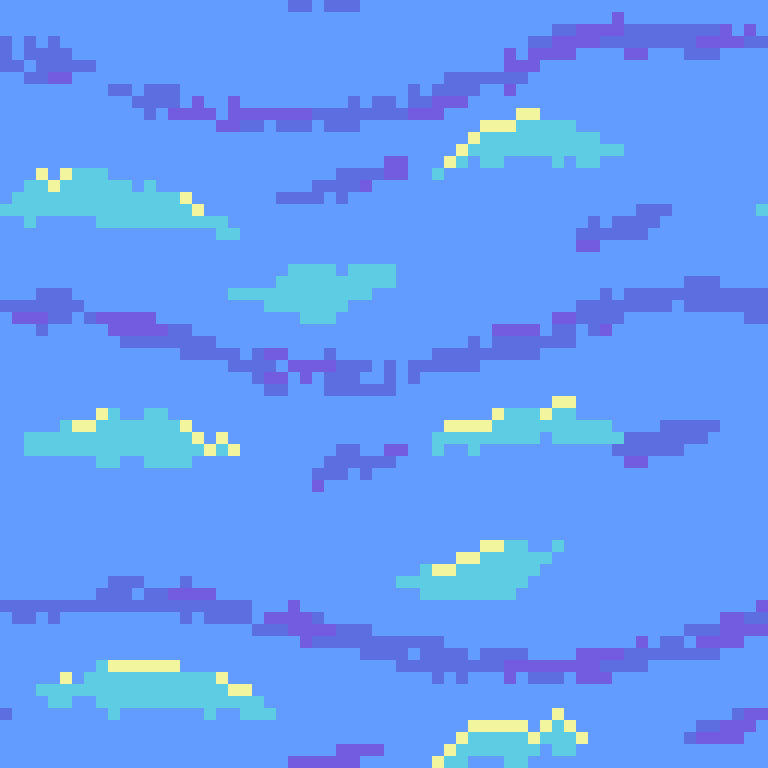
Reproduce this texture procedurally as a Shadertoy shader.

```glsl
#define CELLS 64.0
#define BANDS 3
#define SEED 7.0
#define LINE_HALF 1.12
#define LINE_HOLES 0.07
#define VIOLET_SHARE 0.24
#define GLINT_SHARE 0.6
#define RAGGED 1.1

const vec3 WATER  = vec3(0.39, 0.61, 1.00);
const vec3 INDIGO = vec3(0.36, 0.43, 0.88);
const vec3 VIOLET = vec3(0.45, 0.36, 0.88);
const vec3 FOAM   = vec3(0.37, 0.80, 0.89);
const vec3 GLINT  = vec3(0.95, 0.96, 0.62);

float hash(vec2 p) {
    vec3 q = fract(vec3(p.xyx) * 0.1031);
    q += dot(q, q.yzx + 33.33);
    return fract((q.x + q.y) * q.z);
}

// One random value per horizontal run of cells
float run(float x, float size, float id) {
    return hash(vec2(floor(mod(x, CELLS) / size), id + SEED));
}

// Row of the long swell line in a band, counted from the top
float swellRow(float x, float band) {
    float phase = x / CELLS - 0.36 - 0.08 * band * band;
    float middle = 6.0 + 20.0 * band + 1.6 * band * band;
    return middle + (3.8 - 0.5 * band) * cos(6.2832 * phase);
}

// Offset from a mark's centre on the repeating tile
vec2 tileOffset(vec2 cell, vec2 centre) {
    return mod(cell - centre + 0.5 * CELLS, CELLS) - 0.5 * CELLS;
}

// Tapered, bent and tilted brush mark: positive inside
float stroke(vec2 cell, vec2 centre, vec2 halfSize, float bend, float tilt, float id) {
    vec2 d = tileOffset(cell, centre);
    float u = d.x / halfSize.x;
    float spine = bend * u * u - tilt * u + RAGGED * (run(cell.x, 3.0, id) - 0.5);
    float width = halfSize.y * (1.0 - u * u) + RAGGED * (run(cell.x, 2.0, id + 40.0) - 0.5);
    return abs(u) > 1.0 ? -1.0 : width - abs(d.y - spine);
}

// Foam patch with bright runs along its upper edge
void paintFoam(inout vec3 color, vec2 cell, vec2 centre, vec2 halfSize,
               float bend, float tilt, float id) {
    if (stroke(cell, centre, halfSize, bend, tilt, id) <= 0.0) return;
    color = FOAM;
    bool topEdge = stroke(cell - vec2(0, 1), centre, halfSize, bend, tilt, id) <= 0.0;
    bool inner = abs(tileOffset(cell, centre).x) < 0.75 * halfSize.x;
    if (topEdge && inner && run(cell.x, 3.0, id + 80.0) < GLINT_SHARE) color = GLINT;
}

// Centre of a mark hung below the swell line of its band
vec2 below(float x, float drop, float band, float id) {
    float jitter = hash(vec2(id, SEED)) - 0.5;
    return vec2(x + 2.0 * jitter, swellRow(x, band) + drop + jitter);
}

void mainImage(out vec4 fragColor, in vec2 fragCoord) {
    vec2 cell = floor(fragCoord / iResolution.y * CELLS);
    cell.y = CELLS - 1.0 - cell.y;

    vec3 color = WATER;
    float violetRun = hash(vec2(floor((cell.x + 2.0 * cell.y) / 4.0), floor(cell.y / 2.0) + SEED));
    vec3 shade = violetRun < VIOLET_SHARE ? VIOLET : INDIGO;

    for (int i = 0; i < BANDS; i++) {
        float band = float(i);
        float id = 5.0 * band;

        // Long broken swell line
        float wobble = RAGGED * (run(cell.x, 4.0, id + 120.0) - 0.5);
        float width = LINE_HALF + 1.2 * (run(cell.x, 3.0, id + 160.0) - 0.5);
        bool onLine = abs(cell.y - swellRow(cell.x, band) - wobble) < width;
        if (onLine && hash(cell + SEED) > LINE_HOLES) color = shade;

        // Short dark dashes rising to the right
        vec2 dashSize = vec2(5.2, 1.1);
        vec2 nearDash = below(28.0, 5.5 + 2.0 * band, band, id);
        vec2 farDash = below(50.0 + 4.5 * band, 16.0 - 4.0 * band, band, id + 1.0);
        if (stroke(cell, nearDash, dashSize, -0.3, 1.5, id) > 0.0) color = shade;
        if (stroke(cell, farDash, dashSize, -0.3, 1.7, id + 1.0) > 0.0) color = shade;

        // Foam crests, and cups between neighbouring lines
        vec2 leftCrest = below(8.0 + 2.5 * band, 9.5 - 1.2 * band, band, id + 2.0);
        vec2 rightCrest = below(43.0, 6.5, band, id + 3.0);
        paintFoam(color, cell, leftCrest, vec2(11.0, 2.1), 2.5, -0.8, id + 2.0);
        paintFoam(color, cell, rightCrest, vec2(8.5, 1.7), 2.0, 0.8, id + 3.0);
        if (i < BANDS - 1) {
            vec2 cup = below(26.0 + 13.0 * band, 14.5 + 4.0 * band, band, id + 4.0);
            paintFoam(color, cell, cup, vec2(7.5, 2.1), -1.5, 1.0, id + 4.0);
        }
    }

    fragColor = vec4(color, 1.0);
}
```
